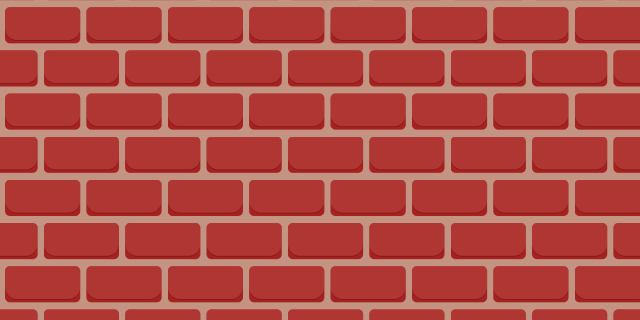
Give the GLSL for this pattern, as a WebGL 1 fragment shader.

```glsl
precision highp float;

uniform vec2 u_resolution;

// Lengths are fractions of the canvas height
#define PITCH vec2(0.2543, 0.1349)
#define BRICK_SIZE vec2(0.2352, 0.1133)
#define FIRST_CORNER vec2(0.0156, 0.0221)
#define ROW_SHIFT 0.1211
#define CORNER_RADIUS 0.0156
#define FACE_RADIUS 0.0375
#define LIP_HEIGHT 0.0104
#define LINE_WIDTH 0.0026
#define MORTAR_COLOR vec3(0.77, 0.58, 0.51)
#define FACE_COLOR vec3(0.69, 0.21, 0.20)
#define LIP_COLOR vec3(0.65, 0.13, 0.13)
#define LINE_COLOR vec3(0.51, 0.09, 0.08)

// Signed distance to a box with separate top and bottom corner radii (y down)
float roundedBox(vec2 p, vec2 halfSize, float topRadius, float bottomRadius) {
  float radius = p.y < 0.0 ? topRadius : bottomRadius;
  vec2 q = abs(p) - halfSize + radius;
  return length(max(q, 0.0)) + min(max(q.x, q.y), 0.0) - radius;
}

// Antialiased coverage of a signed distance
float coverage(float dist) {
  float pixel = 1.0 / u_resolution.y;
  return clamp(0.5 - dist / pixel, 0.0, 1.0);
}

void main() {
  vec2 p = gl_FragCoord.xy / u_resolution.y;
  p.y = 1.0 - p.y;

  // Running bond: every second row is shifted sideways
  p -= FIRST_CORNER;
  float row = floor(p.y / PITCH.y);
  p.x -= mod(row, 2.0) * ROW_SHIFT;
  vec2 local = mod(p, PITCH);

  // Whole brick, and its raised face above the lower lip
  vec2 faceSize = BRICK_SIZE - vec2(0.0, LIP_HEIGHT);
  vec2 fromFace = local - 0.5 * faceSize;
  float brick = roundedBox(local - 0.5 * BRICK_SIZE, 0.5 * BRICK_SIZE,
                           CORNER_RADIUS, CORNER_RADIUS);
  float face = roundedBox(fromFace, 0.5 * faceSize, CORNER_RADIUS, FACE_RADIUS);

  // The face dropped by one line width leaves a dark rim below it
  float rim = roundedBox(fromFace - vec2(0.0, LINE_WIDTH), 0.5 * faceSize,
                         CORNER_RADIUS, FACE_RADIUS);

  vec3 brickColor = mix(LIP_COLOR, LINE_COLOR, coverage(rim));
  brickColor = mix(brickColor, FACE_COLOR, coverage(face));
  vec3 color = mix(MORTAR_COLOR, brickColor, coverage(brick));
  gl_FragColor = vec4(color, 1.0);
}
```
